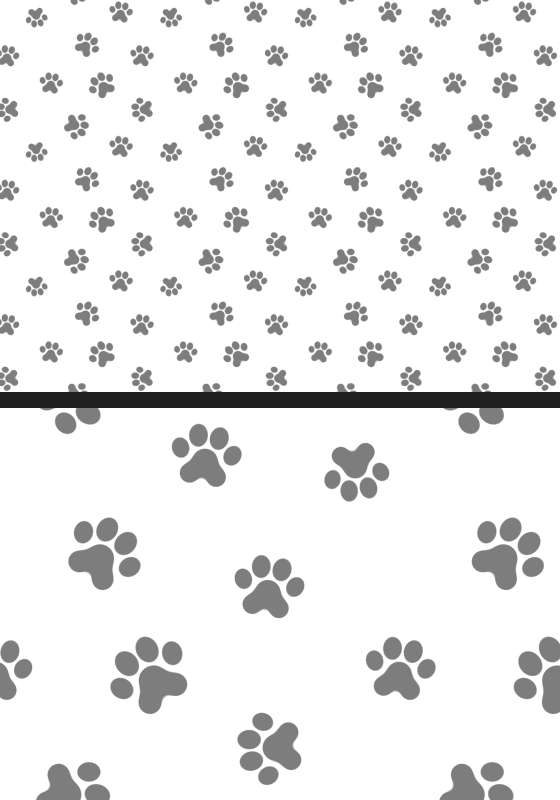
Top: the whole. Bottom: its middle third, enlarged.
Give the GLSL for this pattern, as a Shadertoy shader.

```glsl
// Grey paw prints scattered on white, eight per square tile that repeats
// about 4.2 times across and 2.9 down. Each print is a signed distance field:
// a main pad of three blended circles and two mirrored pairs of oval toes.

const float CANVAS_WIDTH = 768.0;   // layout units across the canvas
const float TILE_SIZE = 184.4;      // side of the repeating tile
const float PAW_UNIT = 0.667;       // layout units per paw design unit
const vec3 PAPER_COLOR = vec3(1.0);
const vec3 PAW_COLOR = vec3(0.49);

// Main pad, in paw design units with its centre at the origin.
const vec2 DOME_CENTER = vec2(0.0, 3.8);
const float DOME_RADIUS = 8.8;
const vec2 LOBE_CENTER = vec2(9.2, -5.5);
const float LOBE_RADIUS = 6.7;
const float PAD_BLEND = 7.0;

// Toes on the right half; the left half is mirrored.
const vec2 INNER_TOE_CENTER = vec2(7.2, 20.9);
const vec2 INNER_TOE_RADII = vec2(6.4, 7.8);
const float INNER_TOE_LEAN = 0.1;
const vec2 OUTER_TOE_CENTER = vec2(18.0, 10.7);
const vec2 OUTER_TOE_RADII = vec2(5.9, 7.0);
const float OUTER_TOE_LEAN = 0.4;

// Pad centre from the tile's top left, clockwise turn in degrees, scale.
const int PAW_COUNT = 8;
const vec4 PAWS[PAW_COUNT] = vec4[PAW_COUNT](
    vec4( 49.2,  19.2, 171.0, 0.93),
    vec4(164.9,  21.8,   9.0, 1.00),
    vec4(115.6,  65.8,  37.0, 1.10),
    vec4(  9.2,  81.8,   9.0, 1.00),
    vec4( 69.2, 119.2,   9.0, 1.00),
    vec4(143.6, 121.8, -35.0, 1.17),
    vec4( 15.9, 149.8, -96.0, 1.03),
    vec4( 99.5, 170.5, 113.0, 1.13));

float smoothUnion(float a, float b, float blend) {
    float h = max(blend - abs(a - b), 0.0) / blend;
    return min(a, b) - 0.25 * blend * h * h;
}

// Turns the axes clockwise by an angle and returns p measured along them.
vec2 turnAxes(vec2 p, float angle) {
    float c = cos(angle), s = sin(angle);
    return vec2(c * p.x - s * p.y, s * p.x + c * p.y);
}

float toeDistance(vec2 p, vec2 center, vec2 radii, float lean) {
    vec2 q = turnAxes(p - center, lean);
    return (length(q / radii) - 1.0) * min(radii.x, radii.y);
}

float padDistance(vec2 p) {
    float dome = length(p - DOME_CENTER) - DOME_RADIUS;
    float rightLobe = length(p - LOBE_CENTER) - LOBE_RADIUS;
    float leftLobe = length(p - LOBE_CENTER * vec2(-1.0, 1.0)) - LOBE_RADIUS;
    return smoothUnion(smoothUnion(leftLobe, rightLobe, PAD_BLEND), dome, PAD_BLEND);
}

float pawDistance(vec2 p) {
    p.x = abs(p.x);
    float inner = toeDistance(p, INNER_TOE_CENTER, INNER_TOE_RADII, INNER_TOE_LEAN);
    float outer = toeDistance(p, OUTER_TOE_CENTER, OUTER_TOE_RADII, OUTER_TOE_LEAN);
    return min(padDistance(p), min(inner, outer));
}

void mainImage(out vec4 fragColor, in vec2 fragCoord) {
    // Layout position measured from the top left corner.
    float pixelSize = CANVAS_WIDTH / iResolution.x;
    vec2 p = vec2(fragCoord.x, iResolution.y - fragCoord.y) * pixelSize;

    // Nearest paw; wrapping each offset lets prints cross tile borders.
    float dist = TILE_SIZE;
    for (int i = 0; i < PAW_COUNT; i++) {
        vec4 paw = PAWS[i];
        vec2 offset = mod(p - paw.xy + 0.5 * TILE_SIZE, TILE_SIZE) - 0.5 * TILE_SIZE;
        float scale = paw.w * PAW_UNIT;
        vec2 local = turnAxes(vec2(offset.x, -offset.y), radians(paw.z)) / scale;
        dist = min(dist, pawDistance(local) * scale);
    }

    float coverage = smoothstep(0.75, -0.75, dist / pixelSize);
    fragColor = vec4(mix(PAPER_COLOR, PAW_COLOR, coverage), 1.0);
}
```
